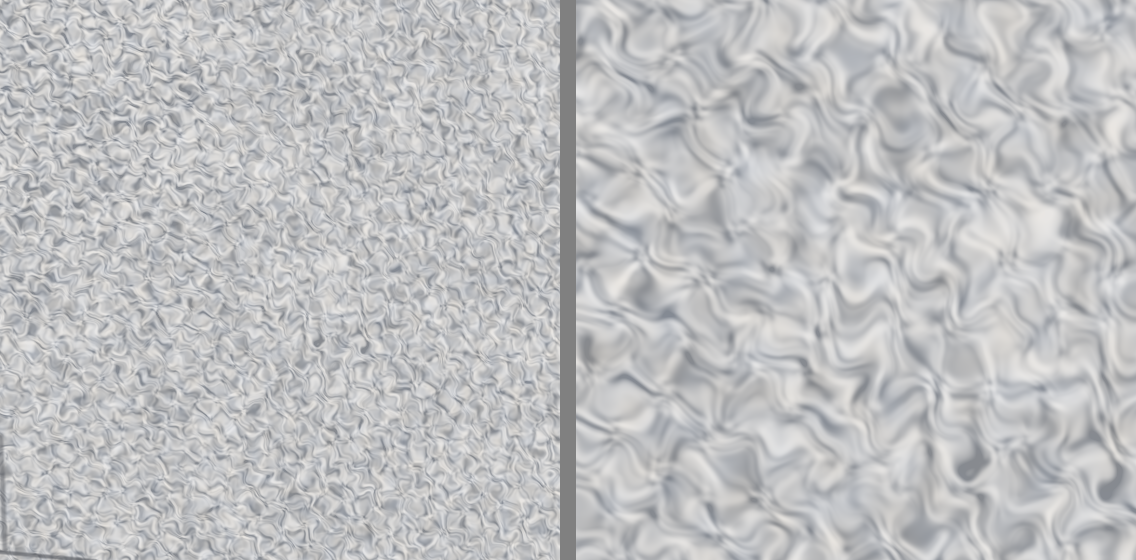
Left, the full canvas; right, a detail of the centre.
A Shadertoy shader for this texture:

```glsl
// Pale grey granite paving with fine slanted grains and a dark joint in the lower left corner.

const vec3 STONE_GREY = vec3(0.755, 0.756, 0.759);
const vec3 JOINT_GREY = vec3(0.43, 0.44, 0.46);
const vec3 COOL_TINT = vec3(-0.008, 0.000, 0.012);  // added to dark grains
const float TONE_SPREAD = 0.067;                    // standard deviation of brightness
const float DARK_SKEW = 0.10;                       // favours deep darks over bright lights
const vec2 GRAIN_SIZE = vec2(0.0190, 0.0105);       // along, across
const vec2 FLECK_SIZE = vec2(0.0095, 0.0060);
const float LEFT_ANGLE = -0.50;
const float RIGHT_ANGLE = -0.95;
const float CURL_SIZE = 0.024;
const float CURL_AMOUNT = 0.011;
const float NOISE_DEVIATION = 0.21;

// Integer hash giving two values in 0..1
vec2 hash2(vec2 cell) {
    uvec2 q = uvec2(ivec2(cell) + 32768);
    uint h = q.x * 1597334677U ^ q.y * 3812015801U;
    h = (h ^ (h >> 15)) * 2246822519U;
    h = (h ^ (h >> 13)) * 3266489917U;
    h ^= h >> 16;
    return vec2(h & 65535U, h >> 16) / 65535.0;
}

float cornerSlope(vec2 cell, vec2 offset) {
    float angle = 6.28319 * hash2(cell).x;
    return dot(vec2(cos(angle), sin(angle)), offset);
}

// Gradient noise scaled to unit deviation
float noise(vec2 p) {
    vec2 cell = floor(p), f = p - cell;
    vec2 w = f * f * (3.0 - 2.0 * f);
    vec2 e = vec2(1.0, 0.0);
    float low = mix(cornerSlope(cell, f), cornerSlope(cell + e, f - e), w.x);
    float high = mix(cornerSlope(cell + e.yx, f - e.yx), cornerSlope(cell + 1.0, f - 1.0), w.x);
    return mix(low, high, w.y) / NOISE_DEVIATION;
}

// Grains and smaller flecks stretched along one direction
float grains(vec2 p, float angle) {
    float c = cos(angle), s = sin(angle);
    vec2 q = vec2(c * p.x + s * p.y, c * p.y - s * p.x);
    return 0.82 * noise(q / GRAIN_SIZE) + 0.57 * noise(q / FLECK_SIZE + 37.0);
}

float segmentDistance(vec2 p, vec2 a, vec2 b) {
    vec2 along = b - a;
    float t = clamp(dot(p - a, along) / dot(along, along), 0.0, 1.0);
    return length(p - a - along * t);
}

void mainImage(out vec4 fragColor, in vec2 fragCoord) {
    vec2 uv = fragCoord / iResolution.xy;
    vec2 p = fragCoord / iResolution.y;

    // Small curls bend the grains
    vec2 curl = vec2(noise(p / CURL_SIZE + 11.0), noise(p / CURL_SIZE + 71.0));
    vec2 bent = p + CURL_AMOUNT * 0.4 * curl;

    // Grain direction turns from flat on the left to steep on the right
    float turn = smoothstep(0.25, 0.60, uv.x + 0.06 * noise(p * 4.0 + 5.0));
    float grain = mix(grains(bent, LEFT_ANGLE), grains(bent + 3.0, RIGHT_ANGLE), turn);
    grain /= length(vec2(turn, 1.0 - turn));

    // Broad patches, with a crisper area at the upper left
    float patches = 0.16 * noise(p * 9.0 + 23.0) + 0.12 * noise(p * 24.0 + 53.0);
    float crisp = (1.0 - smoothstep(0.34, 0.40, uv.x)) * smoothstep(0.35, 0.75, uv.y);
    float z = grain * mix(0.94, 1.14, crisp) + patches;
    z -= DARK_SKEW * (z * z - 1.0);
    z = clamp(z, -3.2, 2.2);

    // Cool darks, warm lights and faint drifting tints
    vec3 color = STONE_GREY + TONE_SPREAD * z;
    color += COOL_TINT * (0.25 - 0.5 * z);
    color += COOL_TINT * 0.45 * noise(p * 45.0 + 91.0);

    // Joint along the left and bottom edges
    float sideJoint = segmentDistance(uv, vec2(0.001, 0.22), vec2(0.009, 0.018));
    float baseJoint = segmentDistance(uv, vec2(-0.01, 0.015), vec2(0.17, -0.002));
    float side = 1.0 - smoothstep(0.001, 0.008, sideJoint);
    float base = 1.0 - smoothstep(0.001, 0.006, baseJoint);
    color = mix(color, JOINT_GREY + 0.02 * z, max(0.65 * side, 0.85 * base));

    fragColor = vec4(clamp(color, 0.0, 1.0), 1.0);
}
```
